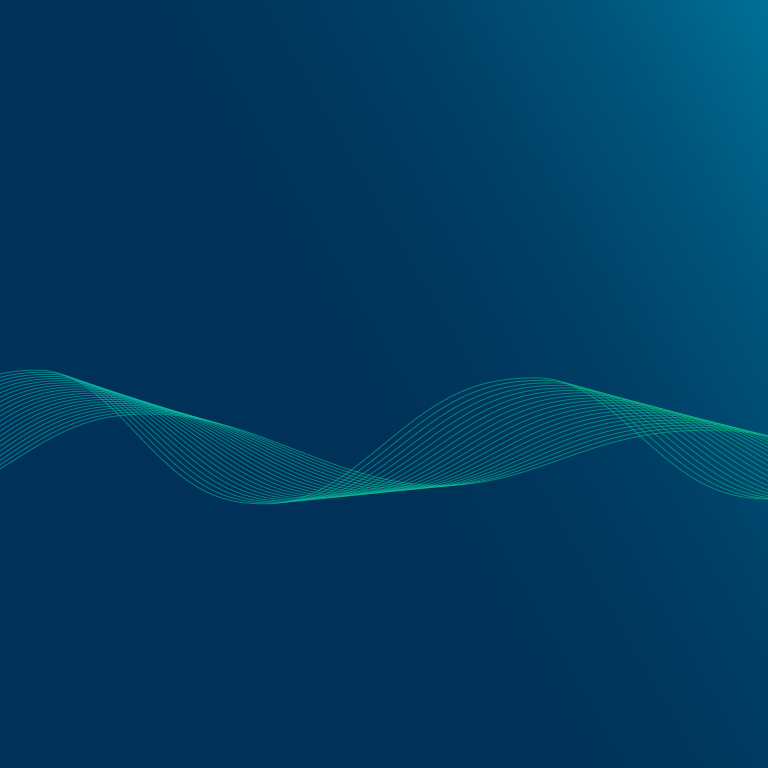
This background is drawn by a Shadertoy shader. Its source:

```glsl
// A ribbon of fine teal lines twisting across a navy field lit from the top right.
// Each line is a smooth wave through crests and troughs; the crests and troughs
// slide from those of the first line to those of the last, which makes the folds.

const float LINE_COUNT = 22.0;

// Height of one line at x; t runs from the first line (0) to the last (1).
float waveHeight(float x, float t) {
    vec2 first[5] = vec2[5](vec2(-0.267, 0.349), vec2(0.049, 0.518),
        vec2(0.345, 0.344), vec2(0.697, 0.508), vec2(1.009, 0.350));
    vec2 last[5] = vec2[5](vec2(-0.117, 0.349), vec2(0.195, 0.461),
        vec2(0.573, 0.368), vec2(0.931, 0.440), vec2(1.302, 0.349));

    vec2 start = mix(first[0], last[0], t);
    float height = start.y;
    for (int i = 1; i < 5; i++) {
        vec2 end = mix(first[i], last[i], t);
        float u = clamp((x - start.x) / (end.x - start.x), 0.0, 1.0);
        // Lean the slope towards its end; falling slopes relax along the ribbon.
        float lean = end.y > start.y ? 0.4 : 0.45 * (1.0 - t);
        u += lean * u * u * (1.0 - u);
        height += (end.y - start.y) * (0.5 - 0.5 * cos(3.14159 * u));
        start = end;
    }
    return height;
}

// Diagonal gradient, flat at the lower left and brightest in the top right corner.
vec3 background(vec2 uv) {
    float along = dot(uv, vec2(0.87, 0.5));
    float light = pow(clamp((along - 0.55) / 0.82, 0.0, 1.0), 2.1);
    return mix(vec3(0.0, 0.194, 0.346), vec3(0.0, 0.445, 0.595), light);
}

void mainImage(out vec4 fragColor, in vec2 fragCoord) {
    vec2 uv = fragCoord / iResolution.xy;
    float pixel = 1.0 / iResolution.y;
    vec3 color = background(uv);

    // Ribbon lines, only within the band they occupy
    if (uv.y > 0.33 && uv.y < 0.53) {
        vec3 lineColor = mix(vec3(0.02, 0.76, 0.68), vec3(0.04, 0.76, 0.52), uv.x);
        for (float i = 0.0; i < LINE_COUNT; i++) {
            float t = i / (LINE_COUNT - 1.0);
            float height = waveHeight(uv.x, t);
            float slope = (waveHeight(uv.x + 0.001, t) - height) / 0.001;
            float dist = abs(uv.y - height) / sqrt(1.0 + slope * slope);
            float coverage = clamp(0.5 + (0.0006 - dist) / pixel, 0.0, 1.0);
            color = mix(color, lineColor, 0.6 * coverage);
        }
    }

    fragColor = vec4(color, 1.0);
}
```
